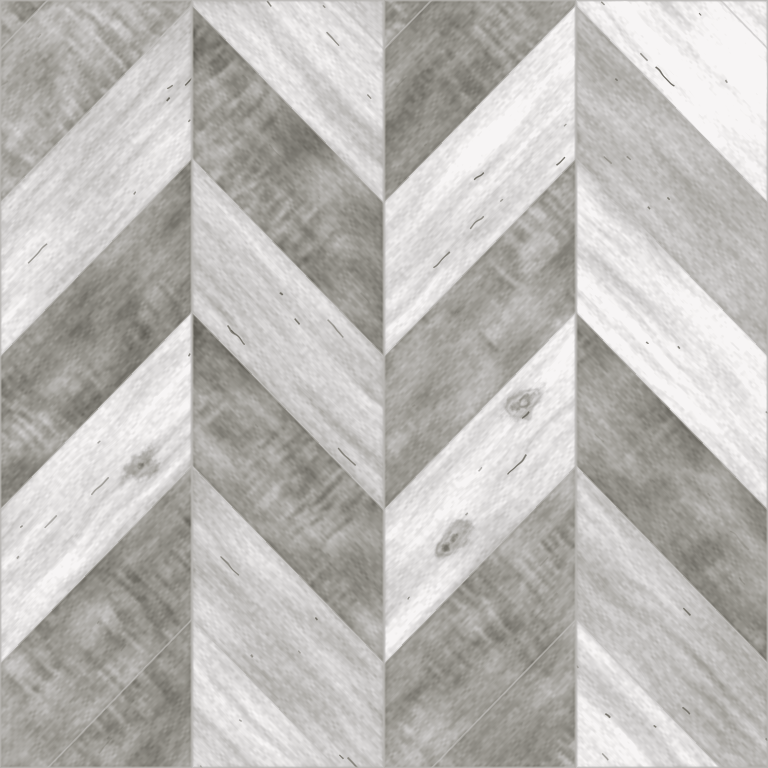
Reproduce this texture procedurally as a WebGL 2 fragment shader.

```glsl
#version 300 es
precision highp float;
// Weathered grey and white wood planks laid in a four-column chevron.

uniform vec2 u_resolution;
out vec4 fragColor;

const float COLUMNS = 4.0;
const float ROW_HEIGHT = 0.2;
const float ROW_OFFSET = 0.0065;     // gap between the top edge and the first peak
const float SLOPE = 1.03;
const float PLANK_SEAM = 0.0011;     // half widths
const float COLUMN_SEAM = 0.0018;
const float SEAM_TONE = 0.77;
const float COLUMN_TONE = 0.72;
const float CRACK_TONE = 0.36;
const int CRACKS = 6;
const vec3 DARK_TINT = vec3(0.0, 0.010, 0.038);
const vec3 LIGHT_TINT = vec3(0.0, 0.008, 0.010);

// Base tone of each plank: one row per entry, one column per component.
const vec4 TONES[6] = vec4[6](
    vec4(0.66, 0.86, 0.60, 0.94),
    vec4(0.84, 0.60, 0.91, 0.73),
    vec4(0.59, 0.77, 0.65, 0.94),
    vec4(0.90, 0.61, 0.92, 0.59),
    vec4(0.62, 0.80, 0.64, 0.78),
    vec4(0.63, 0.86, 0.64, 0.88));

float hash(vec2 p) {
    return fract(sin(dot(p, vec2(127.1, 311.7))) * 43758.5453);
}

float noise(vec2 p) {
    vec2 i = floor(p), f = fract(p);
    f = f * f * (3.0 - 2.0 * f);
    return mix(mix(hash(i), hash(i + vec2(1, 0)), f.x),
               mix(hash(i + vec2(0, 1)), hash(i + vec2(1, 1)), f.x), f.y);
}

float fbm(vec2 p) {
    float sum = 0.0, amp = 0.53;
    for (int i = 0; i < 4; i++) {
        sum += amp * noise(p);
        p = p * 2.03 + 17.3;
        amp *= 0.5;
    }
    return sum;
}

float line(float dist, float halfWidth) {
    float px = 0.75 / u_resolution.y;
    return 1.0 - smoothstep(halfWidth - px, halfWidth + px, dist);
}

// Rough, blotchy wood with pale saw marks across the grain.
float darkWood(vec2 g, vec2 seed) {
    float blotch = fbm(g * vec2(16.0, 24.0) + seed) - 0.5;
    float patches = smoothstep(0.35, 0.65, noise(g * vec2(12.0, 20.0) + seed.yx));
    float saw = noise(g * vec2(150.0, 34.0) + seed + 2.0 * blotch) - 0.5;
    float streak = fbm(g * vec2(14.0, 110.0) + seed) - 0.5;
    return 0.34 * blotch + 0.17 * saw * patches + 0.12 * streak;
}

// Whitewashed wood with long streaks and soft grey stains.
float lightWood(vec2 g, vec2 seed) {
    float stain = fbm(g * vec2(6.0, 20.0) + seed) - 0.5;
    float bend = 0.012 * noise(g * 14.0 + seed);
    float streak = fbm(vec2(g.x * 7.0, (g.y + bend) * 95.0) + seed) - 0.5;
    return 0.26 * stain + 0.22 * streak;
}

// Short dark cracks and specks scattered along the grain.
float cracks(vec2 g, vec2 seed) {
    float ink = 0.0;
    for (int i = 0; i < CRACKS; i++) {
        vec2 k = seed + float(i) * 3.7;
        vec2 p = g - vec2(0.04 + 0.42 * hash(k), 0.012 + 0.115 * hash(k + 1.3));
        float len = 0.001 + 0.016 * pow(hash(k + 2.1), 4.0);
        p.y += 0.003 * (noise(g * 90.0 + k) - 0.5);
        p.x -= clamp(p.x, -len, len);
        ink = max(ink, line(length(p), 0.0010) * (0.4 + 0.5 * hash(k + 5.9)));
    }
    return ink;
}

float knot(vec2 g, vec2 centre, vec2 seed) {
    vec2 p = (g - centre) / vec2(0.040, 0.024);
    float r = length(p) + 0.9 * (fbm(g * 55.0 + seed) - 0.5);
    float rings = 0.75 + 0.25 * sin(r * 14.0);
    return (1.0 - smoothstep(0.1, 1.0, r)) * rings;
}

void main() {
    vec2 uv = gl_FragCoord.xy / u_resolution;
    float top = 1.0 - uv.y;

    // Chevron layout: planks fall away on both sides of each peak.
    float fall = abs(mod(uv.x, 2.0 / COLUMNS) - 1.0 / COLUMNS);
    float v = (top - ROW_OFFSET - SLOPE * fall) / ROW_HEIGHT;
    float row = floor(v), across = fract(v);
    float column = min(floor(uv.x * COLUMNS), COLUMNS - 1.0);
    float tone = TONES[clamp(int(row) + 1, 0, 5)][int(column)];
    vec2 seed = 50.0 * vec2(hash(vec2(column, row) + 3.1), hash(vec2(row, column) + 8.4));

    // Grain coordinates: x along the plank, y across it.
    float stretch = sqrt(1.0 + SLOPE * SLOPE);
    float drop = across * ROW_HEIGHT / stretch;
    vec2 grain = vec2(stretch * fall + SLOPE * drop, drop);

    // Wood surface
    float lightness = smoothstep(0.65, 0.77, tone);
    float value = tone + mix(darkWood(grain, seed), lightWood(grain, seed), lightness);
    value += 0.09 * (noise(grain * vec2(190.0, 330.0) + seed) - 0.5);
    if (row == 2.0 && mod(column, 2.0) == 0.0) {
        vec2 centre = column == 0.0 ? vec2(0.187, 0.092) : vec2(0.135, 0.033);
        value -= 0.36 * knot(grain, centre, seed);
        if (column > 0.0) value -= 0.36 * knot(grain, centre + vec2(0.19, 0.059), seed);
    }
    value = mix(value, CRACK_TONE, cracks(grain, seed) * mix(0.25, 1.0, lightness));

    // Seams between planks, between columns and along the outer edge
    float plankEdge = min(across, 1.0 - across) * ROW_HEIGHT / stretch;
    float columnEdge = abs(fract(uv.x * COLUMNS + 0.5) - 0.5) / COLUMNS;
    float edge = min(columnEdge, min(uv.y, top));
    value -= 0.04 * (1.0 - smoothstep(0.0, 0.007, min(plankEdge, edge)));
    value = mix(value, SEAM_TONE, 0.65 * line(plankEdge, PLANK_SEAM));
    value = mix(value, COLUMN_TONE, 0.8 * line(edge, COLUMN_SEAM));

    value = clamp(value, 0.38, 0.97);
    vec3 tint = mix(DARK_TINT, LIGHT_TINT, smoothstep(0.55, 0.85, value));
    fragColor = vec4(value - tint, 1.0);
}
```
